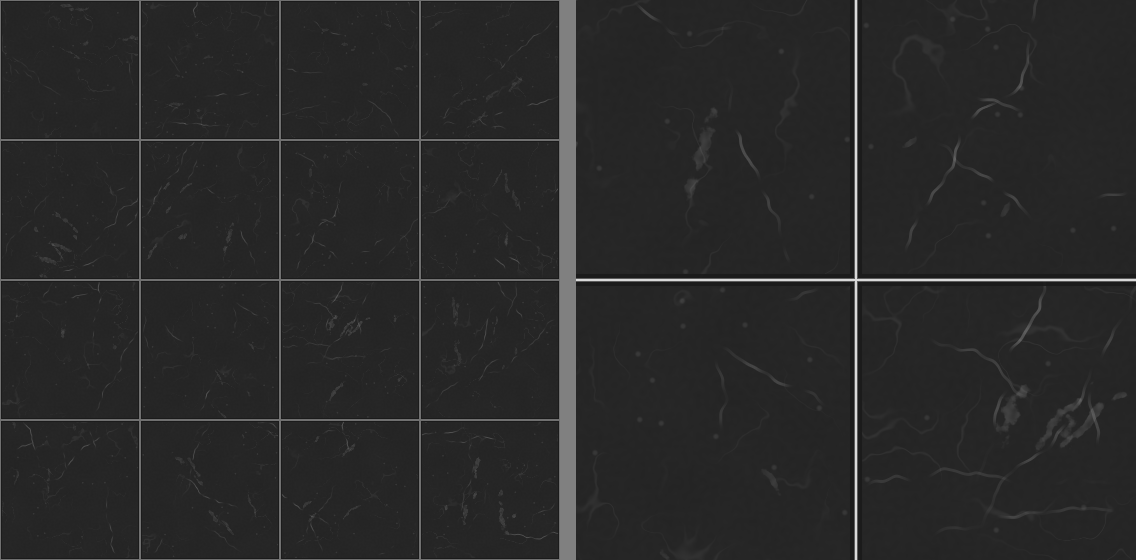
Left, the full canvas; right, a detail of the centre.
Reproduce this texture procedurally as a Shadertoy shader.

```glsl
const float TILES = 4.0;

vec2 hash2(vec2 p) {
    vec3 q = fract(p.xyx * vec3(0.1031, 0.1030, 0.0973));
    q += dot(q, q.yzx + 33.33);
    return fract((q.xx + q.yz) * q.zy);
}

vec2 direction(float turn) {
    return vec2(cos(6.2832 * turn), sin(6.2832 * turn));
}

float cornerSlope(vec2 cell, vec2 offset, vec2 f) {
    return dot(direction(hash2(cell + offset).x), f - offset);
}

float gradientNoise(vec2 p) {
    vec2 i = floor(p), f = p - i;
    vec2 u = f * f * f * (f * (f * 6.0 - 15.0) + 10.0);
    return mix(mix(cornerSlope(i, vec2(0, 0), f), cornerSlope(i, vec2(1, 0), f), u.x),
               mix(cornerSlope(i, vec2(0, 1), f), cornerSlope(i, vec2(1, 1), f), u.x), u.y);
}

float fbm(vec2 p) {
    float sum = 0.0, amplitude = 1.0;
    for (int i = 0; i < 4; i++) {
        sum += amplitude * gradientNoise(p);
        p = mat2(1.6, 1.2, -1.2, 1.6) * p + 5.7;
        amplitude *= 0.5;
    }
    return sum;
}

// Box-filtered coverage of a stripe at distance d
float stripe(float d, float halfWidth, float px) {
    return clamp((min(d + 0.5 * px, halfWidth) - max(d - 0.5 * px, -halfWidth)) / px, 0.0, 1.0);
}

vec2 toLocal(vec2 p, vec2 axis) {
    return vec2(dot(p, axis), dot(p, vec2(-axis.y, axis.x)));
}

// Wandering, broken hairline crack
float vein(vec2 p, vec2 seed, float px) {
    vec2 shape = hash2(seed + 7.3);
    vec2 q = toLocal(p - hash2(seed), direction(shape.x));
    float halfLength = mix(0.07, 0.65, shape.y * shape.y);
    q.y += 0.07 * fbm(vec2(q.x * 3.5, 0.37) + seed);
    float taper = 1.0 - smoothstep(0.4, 1.0, abs(q.x) / halfLength);
    float breaks = smoothstep(-0.25, 0.3, gradientNoise(vec2(q.x * 14.0, 0.6) + seed));
    return stripe(abs(q.y), 0.0035, px) * taper * breaks * mix(0.3, 1.0, hash2(seed + 3.1).x);
}

// Ragged pale mineral streak
float fleck(vec2 p, vec2 center, vec2 axis, vec2 size, vec2 seed) {
    vec2 q = toLocal(p - center, axis);
    q.y += 0.025 * gradientNoise(vec2(q.x * 12.0, 0.4) + seed);
    float d = length(q / size) + 1.1 * fbm(p * 24.0 + seed);
    return (1.0 - smoothstep(0.55, 1.0, d)) * (0.65 + 0.6 * gradientNoise(p * 55.0 + seed));
}

float marble(vec2 p, vec2 id, float px) {
    vec2 seed = id * 23.0 + 11.0;
    vec2 mood = hash2(seed + 1.7);
    float shade = 0.147 + 0.008 * gradientNoise(p * 60.0 + seed) + 0.006 * fbm(p * 5.0 + seed);

    // Faint network of fissures
    vec2 warped = p + 0.09 * vec2(fbm(p * 5.0 + seed), fbm(p * 5.0 + seed + 31.0));
    for (int i = 0; i < 2; i++) {
        float k = float(i);
        float ridge = abs(gradientNoise(warped * (4.0 + 3.0 * k) + seed + 13.0 * k));
        float patches = smoothstep(0.0, 0.45, gradientNoise(p * 4.0 + seed + 47.0 + 9.0 * k));
        shade += 0.045 * (1.0 - smoothstep(0.0, 0.035, ridge)) * patches;
    }

    // Distinct cracks
    for (int i = 0; i < 6; i++)
        shade += 0.19 * vein(p, seed + vec2(1.9, 5.3) * float(i), px);

    // Streaks gathered around one spot, strong on a few tiles only
    vec2 cluster = mix(vec2(0.2), vec2(0.8), hash2(seed + 4.9));
    float richness = mix(0.25, 1.0, smoothstep(0.5, 0.85, mood.x));
    for (int i = 0; i < 7; i++) {
        vec2 s = seed + vec2(3.7, 2.3) * float(i) + 60.0;
        vec2 h = hash2(s), g = hash2(s + 8.1);
        vec2 axis = direction(mood.y + 0.12 * (g.x - 0.5));
        vec2 size = vec2(mix(0.025, 0.15, g.y * g.y), mix(0.01, 0.022, g.x)) * mix(0.55, 1.0, richness);
        shade += 0.13 * mix(0.5, 1.0, richness) * fleck(p, cluster + (h - 0.5) * 0.75, axis, size, s);
    }

    // Tiny scattered specks
    vec2 grid = p * 14.0, cell = floor(grid);
    vec2 spot = hash2(cell + seed * 3.0);
    float speck = 1.0 - smoothstep(0.03, 0.13, length(grid - cell - mix(vec2(0.2), vec2(0.8), spot)));
    return shade + 0.07 * speck * step(0.9, hash2(cell + seed * 5.0).y);
}

void mainImage(out vec4 fragColor, in vec2 fragCoord) {
    vec2 uv = fragCoord / iResolution.xy;
    float px = 1.0 / min(iResolution.x, iResolution.y);
    vec2 p = fract(uv * TILES);
    vec2 id = mod(floor(uv * TILES), TILES);
    float shade = min(marble(p, id, px * TILES), 0.38);

    // Dark tile rim and pale grout
    vec2 edge = min(p, 1.0 - p) / TILES;
    float d = min(edge.x, edge.y);
    shade = mix(shade, 0.10, stripe(d, 0.0036, px) * 0.9);
    shade = mix(shade, 0.85, stripe(d, 0.0008, px));
    fragColor = vec4(vec3(shade), 1.0);
}
```
